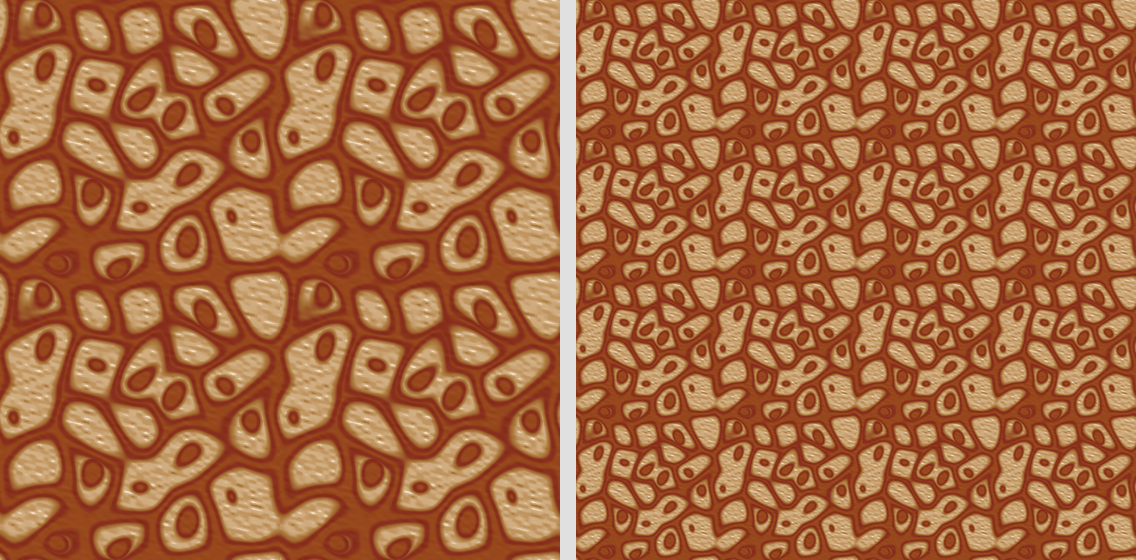
Left: one tile. Right: repeated 2 by 2.
This pattern is drawn by a WebGL 2 fragment shader. Its source:

```glsl
#version 300 es
precision highp float;
// Organic cells with dark nuclei, parted by russet channels, on a 2 x 2 tiling.
// Jittered seeds share group numbers; soft distances between the groups give
// rounded, partly merged cells. One colour ramp shades channels and nuclei.

uniform vec2 u_resolution;
out vec4 fragColor;

const float REPEATS = 2.0;
const int CELLS = 5;              // seeds per tile side, also the group count
const float JITTER = 0.72;
const float SHARPNESS = 10.0;     // higher gives squarer cells
const float MERGE_CHANCE = 0.42;
const float NUCLEUS_CHANCE = 0.58;
const float WARP = 0.022;
const float CHANNEL_WIDTH = 0.025;
const float WIDTH_VARIATION = 0.09;
const vec2 SMUDGE_CENTRE = vec2(0.10, 0.90);
const float SMUDGE_RADIUS = 0.055;
const vec2 GRAIN = vec2(42.0, 84.0);

const vec3 BROWN = vec3(0.59, 0.28, 0.11);
const vec3 RUSSET = vec3(0.53, 0.18, 0.11);
const vec3 OCHRE = vec3(0.65, 0.44, 0.20);
const vec3 TAN = vec3(0.76, 0.59, 0.38);
const vec3 CREAM = vec3(0.81, 0.67, 0.50);
const vec3 PALE = vec3(0.95, 0.88, 0.78);
const float TAU = 6.2831853;

float hash(ivec2 cell, int salt) {
    uint h = uint(cell.x) * 1597u + uint(cell.y) * 51749u + uint(salt) * 7919u;
    h = (h ^ (h >> 15u)) * 739391u;
    h = (h ^ (h >> 13u)) * 961748927u;
    return float((h ^ (h >> 16u)) & 65535u) / 65535.0;
}

ivec2 wrap(ivec2 cell, ivec2 period) {
    return ((cell % period) + period) % period;
}

// Value noise that repeats after the given period.
float wrappedNoise(vec2 p, ivec2 period, int salt) {
    ivec2 base = ivec2(floor(p));
    vec2 f = fract(p);
    f = f * f * (3.0 - 2.0 * f);
    float a = hash(wrap(base, period), salt);
    float b = hash(wrap(base + ivec2(1, 0), period), salt);
    float c = hash(wrap(base + ivec2(0, 1), period), salt);
    float d = hash(wrap(base + ivec2(1, 1), period), salt);
    return mix(mix(a, b, f.x), mix(c, d, f.x), f.y);
}

// Distance from the channels and nuclei, in seed spacings.
float cellField(vec2 tile) {
    vec2 p = tile * float(CELLS);
    ivec2 home = ivec2(floor(p));
    float weight[CELLS];
    for (int g = 0; g < CELLS; g++) weight[g] = 0.0;
    float nucleus = 1.0;
    for (int y = -2; y <= 2; y++) {
        for (int x = -2; x <= 2; x++) {
            ivec2 cell = home + ivec2(x, y);
            ivec2 id = wrap(cell, ivec2(CELLS));
            vec2 shift = vec2(hash(id, 1), hash(id, 2)) - 0.5;
            vec2 offset = p - vec2(cell) - 0.5 - JITTER * shift;
            // Neighbours differ in group unless a seed borrows the next one's.
            int group = id.x + 2 * id.y;
            if (hash(id, 3) < MERGE_CHANCE) group += hash(id, 4) < 0.5 ? 1 : 2;
            weight[group % CELLS] += exp(-SHARPNESS * length(offset));
            // Oval nucleus at the seed.
            if (hash(id, 5) < NUCLEUS_CHANCE) {
                float angle = TAU * hash(id, 6);
                vec2 axis = vec2(cos(angle), sin(angle));
                vec2 oval = vec2(dot(offset, axis) * 0.82,
                                 dot(offset, vec2(-axis.y, axis.x)) * 1.15);
                float radius = mix(0.01, 0.16, hash(id, 7));
                nucleus = min(nucleus, length(oval) - radius);
            }
        }
    }
    float total = 0.0, best = 0.0;
    for (int g = 0; g < CELLS; g++) {
        total += weight[g];
        best = max(best, weight[g]);
    }
    float gap = log(best / max(total - best, 1e-12)) / (2.0 * SHARPNESS);
    float swell = wrappedNoise(tile * 4.0, ivec2(4), 8) - 0.5;
    return min(gap - CHANNEL_WIDTH - WIDTH_VARIATION * swell, nucleus);
}

float grainHeight(vec2 tile) {
    vec2 p = vec2(tile.x * GRAIN.x, tile.y * GRAIN.y + tile.x * 20.0);
    return wrappedNoise(p, ivec2(GRAIN), 9);
}

void main() {
    vec2 tile = fract(gl_FragCoord.xy / u_resolution * REPEATS);
    vec2 bend = WARP * (sin(TAU * (tile.yx * 2.0 + vec2(0.1, 0.4)))
              + 0.5 * sin(TAU * (tile.yx * 3.0 + tile + vec2(0.7, 0.2))));
    float field = cellField(fract(tile + bend));

    // One hazy patch per tile.
    vec2 toSmudge = fract(tile - SMUDGE_CENTRE + 0.5) - 0.5;
    float smudge = exp(-dot(toSmudge, toSmudge) / (SMUDGE_RADIUS * SMUDGE_RADIUS));
    float haze = 0.02 + 0.11 * wrappedNoise(tile * 16.0, ivec2(16), 10);
    field = mix(field, haze, 0.8 * smudge);

    // Embossed grain, lit from above.
    float relief = grainHeight(tile - vec2(0.0, 0.005)) - grainHeight(tile + vec2(0.002, 0.005));
    vec3 flesh = mix(TAN, CREAM, smoothstep(-0.25, 0.15, relief));
    flesh = mix(flesh, PALE, 0.85 * smoothstep(0.35, 0.75, relief));
    flesh = mix(flesh, OCHRE, 0.75 * smoothstep(0.45, 0.8, -relief));

    // Channel floor, dark line, soft rim, cell.
    vec3 colour = mix(BROWN, RUSSET, smoothstep(-0.02, 0.035, field));
    colour = mix(colour, OCHRE, smoothstep(0.05, 0.10, field));
    colour = mix(colour, flesh, smoothstep(0.09, 0.15, field));
    colour += 0.03 * relief;
    fragColor = vec4(colour, 1.0);
}
```
